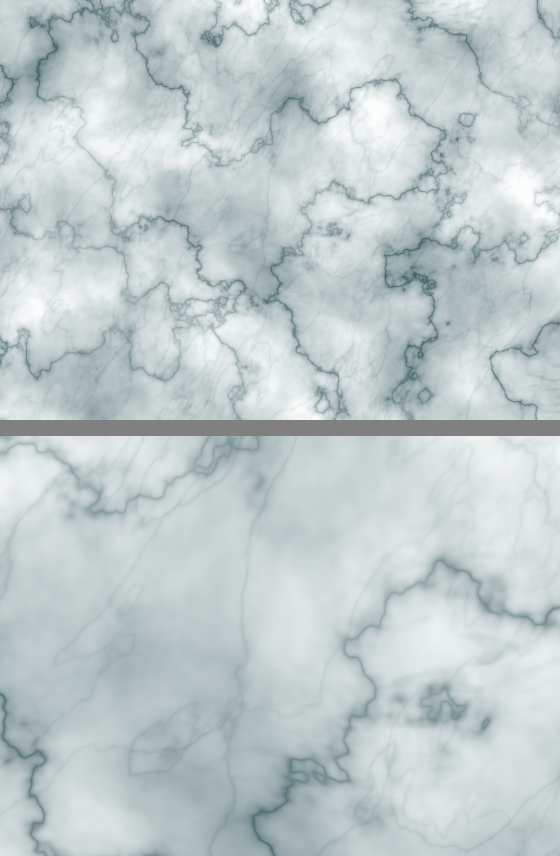
Top, the full canvas; bottom, a detail of the centre.
Reproduce this texture procedurally as a Shadertoy shader.

```glsl
// Pale grey-green marble: cloudy ground, ragged dark veins with soft halos, faint slanted cracks

// Integer hash, returns a vector in [-1, 1]
vec2 hash2(vec2 cell) {
    uvec2 v = uvec2(ivec2(cell) + 4096) * 1664525u + 1013904223u;
    v.x += v.y * 1664525u;
    v.y += v.x * 1664525u;
    v ^= v >> 16u;
    v.x += v.y * 1664525u;
    v.y += v.x * 1664525u;
    v ^= v >> 16u;
    return vec2(v & 65535u) / 32767.5 - 1.0;
}

// Gradient noise centred on zero
float noise(vec2 p) {
    vec2 i = floor(p), f = p - i;
    vec2 u = f * f * f * (f * (f * 6.0 - 15.0) + 10.0);
    vec2 e = vec2(1.0, 0.0);
    float a = dot(hash2(i), f);
    float b = dot(hash2(i + e.xy), f - e.xy);
    float c = dot(hash2(i + e.yx), f - e.yx);
    float d = dot(hash2(i + e.xx), f - e.xx);
    return 1.22 * mix(mix(a, b, u.x), mix(c, d, u.x), u.y);
}

// Octaves are turned and shifted so that their grids never line up
float fbm(vec2 p, float gain) {
    float sum = 0.0, amp = 1.0;
    for (int i = 0; i < 6; i++) {
        sum += amp * noise(p);
        p = mat2(0.8, 0.6, -0.6, 0.8) * p * 2.03 + 7.31;
        amp *= gain;
    }
    return sum;
}

// Sharp crest along the zero contour of a field
float crest(float field, float width) {
    return exp(-abs(field) / width);
}

void mainImage(out vec4 fragColor, in vec2 fragCoord) {
    vec2 p = fragCoord / iResolution.y;
    vec2 warped = p + 0.04 * vec2(noise(p * 3.1 + 40.0), noise(p * 3.1 + 60.0));

    // Cloudy ground
    float tone = 0.775 + 0.46 * fbm(warped * 3.0 + 11.7, 0.55);

    // Main veins, stronger in some areas than in others
    float vein = fbm(warped * 3.6 + 23.4, 0.5);
    float strength = smoothstep(-0.45, 0.25, noise(p * 2.7 + 81.0));
    tone -= 0.28 * crest(vein, 0.09) * mix(0.7, 1.1, strength);
    tone -= 0.25 * crest(vein, 0.018) * mix(0.4, 1.1, strength);

    // Faint cracks, drawn out along a steep slant
    vec2 slant = mat2(0.87, 0.5, -0.5, 0.87) * warped;
    float crackA = fbm(slant * vec2(5.5, 2.6) + 53.2, 0.48);
    float crackB = fbm(slant * vec2(7.0, 3.2) + 97.6, 0.48);
    tone -= 0.10 * crest(crackA, 0.022) + 0.07 * crest(crackB, 0.025);

    // Patches of small level flecks
    float patchMask = smoothstep(0.12, 0.45, noise(p * 3.3 + 140.0));
    float fleck = smoothstep(0.05, 0.4, noise(warped * vec2(28.0, 85.0)));
    tone -= 0.09 * patchMask * fleck;

    vec3 deepTeal = vec3(0.25, 0.37, 0.39);
    vec3 white = vec3(0.99, 1.0, 1.0);
    fragColor = vec4(mix(deepTeal, white, clamp(tone, 0.03, 0.99)), 1.0);
}
```
